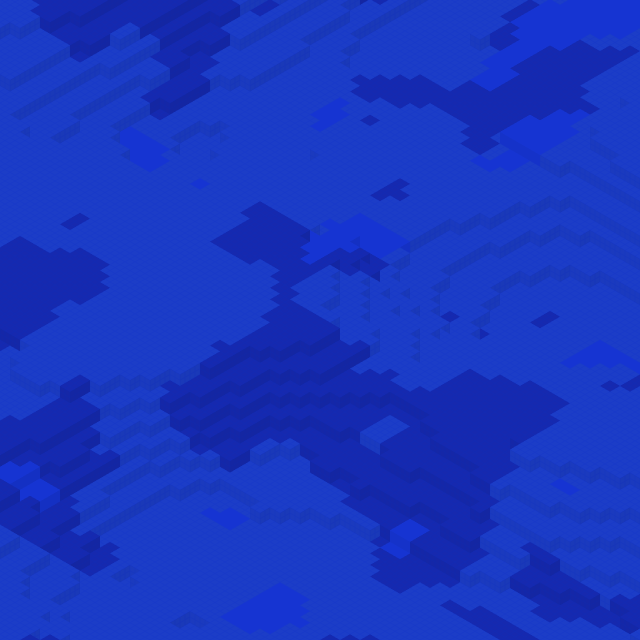
Give the GLSL for this background, as a Shadertoy shader.

```glsl
// Isometric terrain of small blue cubes, patched in light, dark and vivid tones.
#define TILES 32.0         // cube widths across the canvas
#define RELIEF 6.0         // terrain height in cubes
#define HILL_SIZE 25.0     // cubes per hill
#define PATCH_SIZE 12.0    // cubes per colour patch
#define DARK_LEVEL -0.065  // patch noise below this is dark
#define VIVID_LEVEL 0.31   // spot noise above this is vivid
#define LIGHT vec3(0.110, 0.240, 0.780)
#define LIGHT_GRAIN vec3(0.096, 0.225, 0.785)
#define DARK vec3(0.085, 0.160, 0.685)
#define DARK_GRAIN vec3(0.074, 0.164, 0.700)
#define VIVID vec3(0.085, 0.205, 0.825)
#define SIDE_SHADE vec3(0.925, 1.0, 0.955)  // per face: right, top, left

uint hash(ivec3 p) {
    uvec3 q = uvec3(p) * uvec3(73856093u, 19349663u, 83492791u);
    uint h = q.x ^ q.y ^ q.z;
    h = (h ^ (h >> 16)) * 0x7feb352du;
    h = (h ^ (h >> 15)) * 0x846ca68bu;
    return h ^ (h >> 16);
}

// Dot product of a lattice corner's random unit gradient with the offset to it
float corner(ivec3 cell, ivec3 c, vec3 f) {
    uint h = hash(cell + c);
    vec3 g = vec3(h & 1023u, (h >> 10) & 1023u, (h >> 20) & 1023u) / 511.5 - 1.0;
    return dot(g / (length(g) + 0.001), f - vec3(c));
}

float layer(ivec3 cell, int y, vec3 f, vec3 w) {
    float back = mix(corner(cell, ivec3(0, y, 0), f), corner(cell, ivec3(1, y, 0), f), w.x);
    float front = mix(corner(cell, ivec3(0, y, 1), f), corner(cell, ivec3(1, y, 1), f), w.x);
    return mix(back, front, w.z);
}

float gradientNoise(vec3 p) {
    ivec3 cell = ivec3(floor(p));
    vec3 f = fract(p);
    vec3 w = f * f * f * (f * (f * 6.0 - 15.0) + 10.0);
    return mix(layer(cell, 0, f, w), layer(cell, 1, f, w), w.y);
}

// Plateaus joined by slopes, with slight unevenness
float terrainHeight(vec2 column) {
    vec3 p = vec3(column.x, 0.0, column.y) + 0.5;
    float hills = gradientNoise(p / HILL_SIZE + vec3(3.7, 0.5, 8.2));
    float bumps = gradientNoise(p / 6.0 + vec3(21.3, 0.5, 5.1));
    return RELIEF * smoothstep(-0.26, 0.28, hills) + 1.1 * bumps;
}

vec3 cubeColor(vec3 cell, vec3 local, vec3 axis) {
    // Faint net dividing each face in four
    vec2 face = axis.y > 0.5 ? local.xz : (axis.x > 0.5 ? local.yz : local.xy);
    vec2 edge = 0.5 - abs(fract(face * 2.0) - 0.5);
    float grain = 1.0 - smoothstep(0.04, 0.14, min(edge.x, edge.y));

    // Patches chosen per cube
    vec3 p = (cell + 0.5) / PATCH_SIZE;
    float tone = gradientNoise(p + 40.3) + 0.45 * gradientNoise(p * 2.3 + 11.7);
    float spot = gradientNoise(p * 1.5 + vec3(70.2, 33.6, 52.9));
    vec3 color = tone < DARK_LEVEL ? mix(DARK, DARK_GRAIN, grain)
                                   : mix(LIGHT, LIGHT_GRAIN, grain);
    if (spot > VIVID_LEVEL) color = VIVID;
    return color * dot(axis, SIDE_SHADE);
}

// Walks cube by cube along the view diagonal until the terrain is hit
vec3 renderTerrain(vec2 uv) {
    vec2 s = uv * TILES;
    float top = RELIEF + 2.0;
    float depth = top - s.y * sqrt(3.0);
    vec3 start = vec3(depth + s.x, top, depth - s.x);
    vec3 cell = floor(start);
    vec3 local = start - cell;
    vec3 axis = vec3(0.0, 1.0, 0.0);
    for (int i = 0; i < 3 * (int(RELIEF) + 5); i++) {
        axis = local.y <= min(local.x, local.z) ? vec3(0.0, 1.0, 0.0)
             : local.x <= local.z ? vec3(1.0, 0.0, 0.0) : vec3(0.0, 0.0, 1.0);
        local += axis - dot(local, axis);
        cell -= axis;
        if (cell.y + 0.5 < terrainHeight(cell.xz)) break;
    }
    return cubeColor(cell, local, axis);
}

void mainImage(out vec4 fragColor, in vec2 fragCoord) {
    // Four samples per pixel smooth the edges
    vec3 color = vec3(0.0);
    for (int i = 0; i < 4; i++) {
        vec2 offset = vec2(i & 1, i >> 1) * 0.5 - 0.25;
        color += renderTerrain((fragCoord + offset) / iResolution.y);
    }
    fragColor = vec4(color / 4.0, 1.0);
}
```
